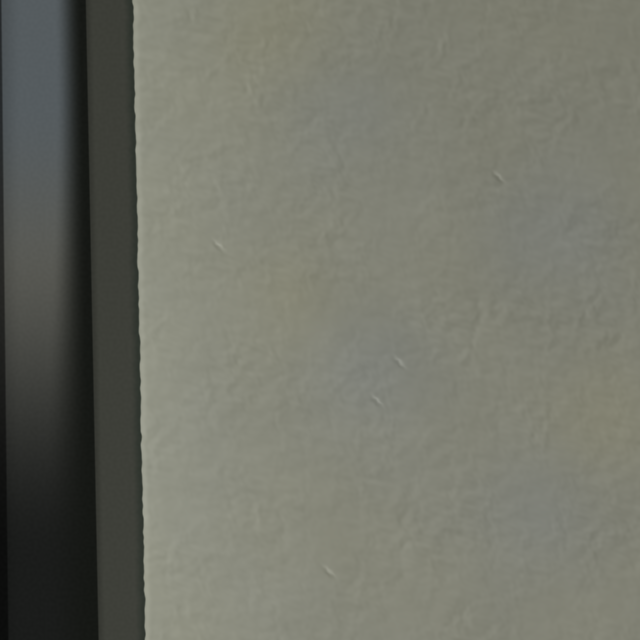
A WebGL 2 fragment shader for this texture:

```glsl
#version 300 es
precision highp float;
// Rough plaster wall beside a dark recessed strip and a brushed metal frame.

#define WALL_LIGHT vec3(0.560, 0.565, 0.510)
#define WALL_SHADE vec3(0.482, 0.483, 0.434)
#define STRIP_COLOR vec3(0.240, 0.245, 0.220)
#define METAL_COOL vec3(0.335, 0.360, 0.372)
#define METAL_WARM vec3(0.350, 0.352, 0.330)
#define METAL_DARK vec3(0.105, 0.110, 0.105)
#define GRAIN_SCALE 62.0
#define GRAIN_RELIEF 0.055
#define MOTTLE 0.022
#define EDGE_ROUGHNESS 0.0022

uniform vec2 u_resolution;
out vec4 outColor;

vec2 hashGradient(vec2 cell) {
    vec3 p = fract(cell.xyx * vec3(0.1031, 0.1030, 0.0973));
    p += dot(p, p.yzx + 33.33);
    float angle = 6.2832 * fract((p.x + p.y) * p.z);
    return vec2(cos(angle), sin(angle));
}

float gradientNoise(vec2 p) {
    vec2 i = floor(p), f = p - i;
    vec2 u = f * f * f * (f * (f * 6.0 - 15.0) + 10.0);
    float a = dot(hashGradient(i), f);
    float b = dot(hashGradient(i + vec2(1, 0)), f - vec2(1, 0));
    float c = dot(hashGradient(i + vec2(0, 1)), f - vec2(0, 1));
    float d = dot(hashGradient(i + vec2(1, 1)), f - vec2(1, 1));
    return mix(mix(a, b, u.x), mix(c, d, u.x), u.y);
}

float fbm(vec2 p) {
    float sum = 0.0, amp = 0.5;
    for (int i = 0; i < 4; i++) {
        sum += amp * gradientNoise(p);
        p = mat2(1.6, 1.2, -1.2, 1.6) * p + 7.3;
        amp *= 0.5;
    }
    return sum;
}

// Plaster height, stretched along the falling diagonal.
float plasterHeight(vec2 p) {
    vec2 q = vec2(dot(p, vec2(0.77, -0.64)) * 0.6, dot(p, vec2(0.64, 0.77)));
    q += 0.006 * gradientNoise(p * 25.0);
    return gradientNoise(q * GRAIN_SCALE) + 0.45 * gradientNoise(q * GRAIN_SCALE * 1.9 + 11.0);
}

vec3 wallColor(vec2 p, float fromEdge) {
    float light = exp(-max(fromEdge, 0.0) / 0.27);
    vec3 color = mix(WALL_SHADE, WALL_LIGHT, light);
    color += 0.018 * (1.0 - smoothstep(0.1, 0.8, p.y)) - 0.012 * smoothstep(0.7, 1.0, p.y);

    // Broad stains: centre, radius, and cool (+) or warm (-) strength.
    const vec4 stains[7] = vec4[7](
        vec4(0.55, 0.82, 0.09, 0.8), vec4(0.57, 0.42, 0.11, 1.0),
        vec4(0.86, 0.64, 0.11, 0.9), vec4(0.84, 0.21, 0.12, 0.8),
        vec4(0.94, 0.34, 0.10, -0.8), vec4(0.46, 0.53, 0.08, -0.6),
        vec4(0.42, 0.96, 0.09, -0.7));
    float tint = 0.6 * fbm(p * 5.0 + 3.0);
    for (int i = 0; i < 7; i++) {
        vec2 d = (p - stains[i].xy) / stains[i].z;
        tint += stains[i].w * exp(-dot(d, d));
    }
    color += tint * vec3(-0.012, -0.006, 0.014);
    color += MOTTLE * (fbm(p * 7.0) + 0.8 * fbm(p * 23.0 + 5.0));

    // Relief lit from the left, uneven over the surface.
    float slope = plasterHeight(p) - plasterHeight(p + vec2(-0.0035, 0.0030));
    float patchy = 0.75 + 0.8 * gradientNoise(p * 9.0 + 20.0);
    color += GRAIN_RELIEF * slope * patchy;

    // Small raised flecks with a shadow below.
    const vec2 flecks[5] = vec2[5](vec2(0.625, 0.435), vec2(0.780, 0.725),
        vec2(0.343, 0.617), vec2(0.515, 0.108), vec2(0.590, 0.375));
    for (int i = 0; i < 5; i++) {
        vec2 d = p - flecks[i];
        vec2 q = vec2(d.x - d.y, d.x + d.y) * 0.7071;
        q.y += 0.002 * gradientNoise(p * 120.0);
        float along = exp(-q.x * q.x / 0.00012);
        color += along * (0.07 * exp(-q.y * q.y / 0.000008)
                        - 0.04 * exp(-pow(q.y + 0.005, 2.0) / 0.00001));
    }
    // Pale worn rim.
    return color + 0.035 * exp(-pow((fromEdge - 0.004) / 0.005, 2.0));
}

vec3 metalColor(vec2 p, float seam) {
    vec3 sheen = mix(METAL_WARM, METAL_COOL, smoothstep(0.55, 0.85, p.y));
    vec3 color = mix(METAL_DARK, sheen, smoothstep(0.12, 0.64, p.y));
    float fadeStart = mix(0.085, 0.050, smoothstep(0.1, 0.9, p.y));
    color = mix(color, vec3(0.085, 0.092, 0.080), smoothstep(-fadeStart, -0.006, p.x - seam));
    color *= 0.88 + 0.12 * smoothstep(0.0, 0.035, p.x);
    float groove = 0.011 * (1.0 - p.y);
    return color * (1.0 - 0.5 * smoothstep(0.004, 0.0, p.x - groove));
}

void main() {
    vec2 p = gl_FragCoord.xy / u_resolution;
    float soft = max(0.0018, 1.0 / u_resolution.x);
    float drop = 1.0 - p.y;
    float seam = 0.134 + 0.020 * drop;
    float wallEdge = 0.2075 + 0.0195 * drop;
    float fromEdge = p.x - wallEdge - EDGE_ROUGHNESS * gradientNoise(vec2(p.y * 70.0, 4.5));

    // Recessed strip with a shadow against the wall.
    vec3 strip = STRIP_COLOR + 0.01 * (drop - 0.5);
    strip -= vec3(0.060, 0.045, 0.045) * smoothstep(-0.016, 0.0, fromEdge);
    strip *= 0.85 + 0.15 * smoothstep(0.0, 0.012, p.x - seam);

    vec3 color = mix(metalColor(p, seam), strip, smoothstep(-soft, soft, p.x - seam));
    color += 0.010 * gradientNoise(p * 170.0);
    color = mix(color, wallColor(p, fromEdge), smoothstep(-soft, soft, fromEdge));
    outColor = vec4(clamp(color, 0.0, 1.0), 1.0);
}
```
